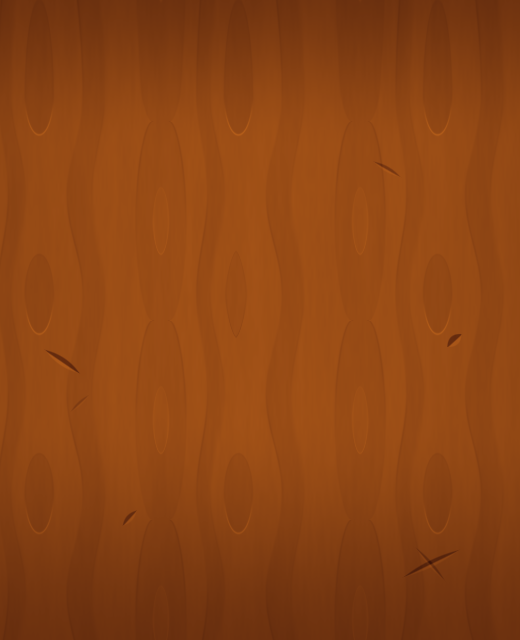
A WebGL 1 fragment shader for this texture:

```glsl
precision highp float;
// Varnished wood panel: a tile of wavy grain bands and two oval knots, repeated
// in columns and rows, with the top row stretched upward. Fine streaks, a dark
// vignette and a few carved gouges lie over it. Lengths are in canvas heights.

uniform vec2 u_resolution;

#define TILES 3.213                       // tiles per canvas height
#define KNOT_POS vec2(0.197, 0.477)       // large knot inside the tile
#define SMALL_OFFSET vec2(0.611, -0.368)  // small knot from the large one
#define TOP_STRETCH 0.42                  // compression of grain above first knot
#define LIT vec3(0.626, 0.314, 0.088)
#define DEEP vec3(0.422, 0.190, 0.058)
#define BAND_DARK 0.050
#define LINE_DARK 0.070
#define LINE_WIDTH 0.0055
#define GRAIN 0.036

const float PI = 3.14159265;

float hash(vec2 p) {
  vec3 h = fract(vec3(p.xyx) * 0.1031);
  h += dot(h, h.yzx + 33.33);
  return fract((h.x + h.y) * h.z);
}

float noise(vec2 p) {
  vec2 i = floor(p), f = fract(p);
  f = f * f * (3.0 - 2.0 * f);
  return mix(mix(hash(i), hash(i + vec2(1.0, 0.0)), f.x),
             mix(hash(i + vec2(0.0, 1.0)), hash(i + 1.0), f.x), f.y);
}

// Coverage of a shape whose inside distance d is positive
float fill(float d, float soft) {
  soft = max(soft, TILES / u_resolution.y);
  return smoothstep(-soft, soft, d);
}

// Thin line along the edge of a shape
float edge(float d) {
  float w = max(LINE_WIDTH, 0.7 * TILES / u_resolution.y);
  return exp(-d * d / (w * w));
}

// Inside distance of an oval; power 2 is round, less is pointed
float oval(vec2 v, vec2 size, float power) {
  vec2 u = abs(v) / size + 0.0001;
  float f = pow(pow(u.x, power) + pow(u.y, power), 1.0 / power);
  return (1.0 - f) * mix(size.x, size.y, min(u.y * u.y, 1.0));
}

// Oval knot: dark rim above, pale rim below
float knot(vec2 v, vec2 size, float power, float depth, float shine) {
  float d = oval(v, size, power);
  float low = smoothstep(0.0, 0.95, v.y / size.y);
  float rim = mix(-0.5 * LINE_DARK, shine, low);
  return rim * edge(d) - depth * fill(d, 0.007);
}

// Wavy grain and knots of the repeating tile, as a change in brightness
float woodTile(vec2 q) {
  float above = min(q.y - KNOT_POS.y, 0.0);
  q.y -= above * (1.0 - TOP_STRETCH);
  float shiftX = q.x - KNOT_POS.x + 0.24;
  float column = floor(shiftX), row = floor(q.y);
  float x = fract(shiftX) - 0.24;
  float y = q.y - KNOT_POS.y;
  float wave = cos(2.0 * PI * y);

  // Bands swelling around the large knot, lined where the grain turns
  float rightIn = x - 0.180 - 0.040 * wave;
  float rightOut = 0.295 + 0.032 * wave - x;
  float leftIn = -x - 0.107 - 0.036 * wave;
  float leftOut = 0.182 + 0.027 * wave + x;
  float tone = -BAND_DARK * fill(rightIn, 0.008) * fill(rightOut, 0.018);
  tone -= BAND_DARK * fill(leftIn, 0.018) * fill(leftOut, 0.008);
  float turn = 0.5 + 0.5 * sin(2.0 * PI * y);
  tone -= LINE_DARK * (1.0 - turn) * (edge(rightIn) + edge(leftOut));
  tone -= 0.5 * LINE_DARK * turn * (edge(leftIn) + edge(rightOut));

  // Arched ring around the small knot, its line strongest on the shoulders
  vec2 s = vec2(x, y) - SMALL_OFFSET;
  s.y = fract(s.y + 0.5) - 0.5;
  float arch = sqrt(abs(cos(PI * s.y)));
  float ring = 0.040 + 0.085 * arch - abs(s.x);
  float shoulder = 0.3 + 0.7 * smoothstep(0.10, -0.30, s.y);
  tone -= 0.8 * BAND_DARK * fill(ring, 0.010) + LINE_DARK * shoulder * edge(ring);
  float small = oval(s, vec2(0.038, 0.167), 1.9);
  tone += 0.030 * fill(small, 0.008) + 0.075 * edge(small) * (0.65 + 2.0 * s.y);

  // Large knot; the central one is pointed and has no shine
  float worn = float(column == 1.0 && row == 1.0);
  vec2 size = mix(vec2(0.071, 0.200), vec2(0.052, 0.215), worn);
  vec2 k = vec2(x + 0.012 * worn, fract(q.y) - KNOT_POS.y);
  return tone + knot(k, size, mix(2.0, 1.5, worn), mix(0.055, 0.035, worn),
                     mix(0.18, -0.07, worn));
}

// Lens-shaped cut from a to b: shadowed upper side, lit lower side
float gouge(vec2 p, vec2 a, vec2 b, float width, float depth) {
  vec2 axis = 0.5 * (b - a), v = p - 0.5 * (a + b);
  float t = dot(v, axis) / dot(axis, axis);
  float s = dot(v, normalize(vec2(-axis.y, axis.x)));
  float px = 1.0 / u_resolution.y;
  float inside = smoothstep(-px, px, width * (1.0 - t * t) - abs(s));
  return inside * mix(-depth, 0.35 * depth, smoothstep(-px, px, s - 0.15 * width));
}

void main() {
  vec2 uv = gl_FragCoord.xy / u_resolution;
  vec2 p = vec2(gl_FragCoord.x, u_resolution.y - gl_FragCoord.y) / u_resolution.y;
  vec2 q = p * TILES;

  // Vignette
  float side = 2.0 * uv.x - 1.0;
  float light = smoothstep(-0.06, 0.24, p.y) * (1.0 - smoothstep(0.64, 1.04, p.y));
  light *= 1.0 - 0.26 * side * side;

  // Grain streaks, coarse to fine
  float streak = 0.45 * noise(q * vec2(14.0, 0.8)) + 0.3 * noise(q * vec2(45.0, 4.0) + 17.0)
               + 0.25 * noise(q * vec2(95.0, 16.0) + 41.0);
  float tone = woodTile(q) + GRAIN * (2.0 * streak - 1.0);

  // Carved gouges
  tone += gouge(p, vec2(0.071, 0.547), vec2(0.124, 0.583), 0.0060, 0.38);
  tone += gouge(p, vec2(0.111, 0.643), vec2(0.138, 0.618), 0.0030, 0.15);
  tone += gouge(p, vec2(0.585, 0.253), vec2(0.625, 0.276), 0.0040, 0.27);
  tone += gouge(p, vec2(0.699, 0.542), vec2(0.721, 0.522), 0.0075, 0.36);
  tone += gouge(p, vec2(0.192, 0.821), vec2(0.213, 0.798), 0.0050, 0.33);
  tone += gouge(p, vec2(0.632, 0.901), vec2(0.716, 0.860), 0.0050, 0.34);
  tone += gouge(p, vec2(0.651, 0.857), vec2(0.694, 0.906), 0.0035, 0.24);

  vec3 color = mix(DEEP, LIT, light) * (1.0 + tone * vec3(0.9, 1.15, 0.9));
  gl_FragColor = vec4(color, 1.0);
}
```
